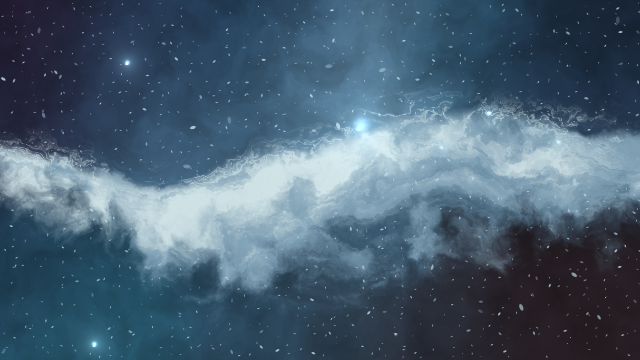
A Shadertoy shader for this background:

```glsl
// A pale, wind-torn nebula band across a teal and violet sky, with stars and drifting flecks.

// Values to tune; positions are in units of the canvas height
const float SPAN = 1.778;
const float SKY_FALLOFF = 24.0;
const float WARP = 0.07;
const float FILAMENT_GAIN = 0.55;
const float FLECK_GAIN = 0.85;
const vec3 CLOUD_SHADE = vec3(0.22, 0.34, 0.43);
const vec3 CLOUD_MID = vec3(0.51, 0.64, 0.72);
const vec3 CLOUD_LIGHT = vec3(0.84, 0.91, 0.92);
const vec3 STAR_COLOR = vec3(0.75, 0.94, 1.0);
const vec3 FLECK_COLOR = vec3(0.74, 0.87, 0.91);

// Band profile, left to right: top edge, bottom edge, core height, core light
const int KNOTS = 9;
const vec4 BAND[KNOTS] = vec4[KNOTS](
    vec4(0.588, 0.485, 0.550, 0.80), vec4(0.545, 0.390, 0.480, 0.80),
    vec4(0.490, 0.275, 0.405, 0.80), vec4(0.540, 0.225, 0.445, 0.92),
    vec4(0.602, 0.215, 0.510, 0.88), vec4(0.685, 0.235, 0.565, 0.74),
    vec4(0.680, 0.330, 0.585, 0.72), vec4(0.660, 0.350, 0.555, 0.66),
    vec4(0.634, 0.372, 0.525, 0.64));

// Sky tints and where they sit
const int TINTS = 16;
const vec2 TINT_POS[TINTS] = vec2[TINTS](
    vec2(0.05, 0.95), vec2(0.05, 0.70), vec2(0.35, 0.86), vec2(0.46, 0.68),
    vec2(0.69, 0.93), vec2(0.81, 0.75), vec2(1.04, 0.79), vec2(1.30, 0.88),
    vec2(1.62, 0.91), vec2(1.57, 0.75), vec2(0.09, 0.28), vec2(0.28, 0.07),
    vec2(0.76, 0.10), vec2(1.00, 0.12), vec2(1.16, 0.03), vec2(1.50, 0.14));
const vec3 TINT[TINTS] = vec3[TINTS](
    vec3(0.14, 0.11, 0.19), vec3(0.13, 0.13, 0.22), vec3(0.13, 0.19, 0.29),
    vec3(0.22, 0.34, 0.44), vec3(0.12, 0.22, 0.32), vec3(0.27, 0.41, 0.51),
    vec3(0.35, 0.49, 0.59), vec3(0.15, 0.29, 0.38), vec3(0.08, 0.12, 0.18),
    vec3(0.13, 0.21, 0.30), vec3(0.12, 0.24, 0.32), vec3(0.14, 0.32, 0.40),
    vec3(0.16, 0.27, 0.35), vec3(0.19, 0.26, 0.32), vec3(0.15, 0.15, 0.19),
    vec3(0.14, 0.11, 0.13));

// Stars: position, core radius, halo strength
const int STARS = 6;
const vec4 STAR[STARS] = vec4[STARS](
    vec4(0.354, 0.826, 0.006, 0.34), vec4(0.262, 0.044, 0.006, 0.36),
    vec4(1.359, 0.687, 0.005, 0.26), vec4(1.002, 0.653, 0.020, 0.20),
    vec4(1.227, 0.590, 0.005, 0.10), vec4(1.551, 0.606, 0.004, 0.10));

float hash(vec2 p) {
    vec3 q = fract((p.xyx + 171.0) * 0.1031);
    q += dot(q, q.yzx + 33.33);
    return fract((q.x + q.y) * q.z);
}

float noise(vec2 p) {
    vec2 i = floor(p), f = fract(p);
    f = f * f * (3.0 - 2.0 * f);
    return mix(mix(hash(i), hash(i + vec2(1, 0)), f.x),
               mix(hash(i + vec2(0, 1)), hash(i + vec2(1, 1)), f.x), f.y);
}

float fbm(vec2 p) {
    float sum = 0.0, amp = 0.44;
    for (int i = 0; i < 6; i++) {
        sum += amp * noise(p);
        p = mat2(1.6, 1.2, -1.2, 1.6) * p + 17.3;
        amp *= 0.58;
    }
    return sum;
}

// Smooth cubic through the band knots
vec4 bandAt(float x) {
    float t = clamp(x / SPAN, 0.0, 0.9999) * float(KNOTS - 1);
    int i = int(t);
    float f = fract(t);
    vec4 a = BAND[max(i - 1, 0)], b = BAND[i], c = BAND[i + 1], d = BAND[min(i + 2, KNOTS - 1)];
    return b + 0.5 * f * (c - a + f * (2.0 * a - 5.0 * b + 4.0 * c - d + f * (3.0 * (b - c) + d - a)));
}

vec3 sky(vec2 p) {
    vec3 sum = vec3(0);
    float total = 1e-5;
    for (int i = 0; i < TINTS; i++) {
        vec2 d = p - TINT_POS[i];
        float w = exp(-SKY_FALLOFF * dot(d, d));
        sum += w * TINT[i];
        total += w;
    }
    return sum / total;
}

// One tilted sliver per chosen grid cell
float flecks(vec2 p, float cell, float chance, float size, float pixel) {
    vec2 id = floor(p / cell) + floor(cell * 900.0);
    vec2 center = 0.25 + 0.5 * vec2(hash(id + 3.1), hash(id + 7.7));
    vec2 d = (fract(p / cell) - center) * cell;
    float angle = 6.283 * hash(id + 11.9);
    d = mat2(cos(angle), -sin(angle), sin(angle), cos(angle)) * d;
    float r = size * (0.5 + hash(id + 23.5));
    float dist = length(d * vec2(1.0, 1.9)) - r;
    return step(hash(id), chance) * (0.25 + 0.75 * hash(id + 31.0)) * smoothstep(pixel, -pixel, dist);
}

void mainImage(out vec4 fragColor, in vec2 fragCoord) {
    vec2 p = fragCoord / iResolution.y;
    float pixel = 1.0 / iResolution.y;

    // Turbulent coordinates
    vec2 swirl = vec2(fbm(p * 5.0), fbm(p * 5.0 + 41.0)) - 0.5;
    vec2 q = p + WARP * swirl;
    float detail = fbm(q * 11.0 + swirl + 8.0) - 0.5;
    vec3 color = sky(p + 0.15 * swirl) * (1.0 + 0.5 * detail);

    // Crisp upper rim, ragged lower fade
    vec4 band = bandAt(q.x);
    float y = q.y + 0.09 * detail;
    float rim = smoothstep(band.x + 0.016, band.x - 0.030, y);
    float base = smoothstep(band.y - 0.07, band.y + 0.09, y + 0.16 * detail);
    float h = q.y - band.z;
    float light = band.w * exp(-pow(h / (h > 0.0 ? 0.14 : 0.17), 2.0));

    // Strands that follow the flow of the band
    float strand = fbm(vec2(q.x * 4.5, h * 17.0) + swirl * 2.5);
    float filament = pow(1.0 - abs(2.0 * strand - 1.0), 16.0);
    light += 0.8 * detail + 0.75 * (strand - 0.5) + 0.12 * (filament - 0.3);
    vec3 cloud = mix(CLOUD_SHADE, CLOUD_MID, smoothstep(-0.15, 0.48, light));
    cloud = mix(cloud, CLOUD_LIGHT, smoothstep(0.38, 1.05, light));
    color = mix(color, cloud, rim * base * 0.95);

    // Wisps and haze along the rim
    float above = (p.y - band.x) / 0.045;
    color = mix(color, CLOUD_LIGHT, FILAMENT_GAIN * filament * exp(-above * above));
    color += 0.05 * STAR_COLOR * exp(-1.2 * abs(above)) * (1.0 - rim);

    // Flecks at three scales
    float dust = flecks(p, 0.027, 0.38, 0.0023, pixel);
    dust = max(dust, flecks(p + 0.37, 0.047, 0.42, 0.0038, pixel));
    dust = max(dust, flecks(p + 0.71, 0.130, 0.35, 0.0070, pixel));
    color = mix(color, FLECK_COLOR, FLECK_GAIN * dust);

    // Stars with a tight core and a wide halo
    for (int i = 0; i < STARS; i++) {
        float r = length(p - STAR[i].xy) / STAR[i].z;
        color += STAR_COLOR * STAR[i].w * (1.8 * exp(-r * r) + exp(-0.3 * r));
    }
    fragColor = vec4(clamp(color, 0.0, 1.0), 1.0);
}
```
